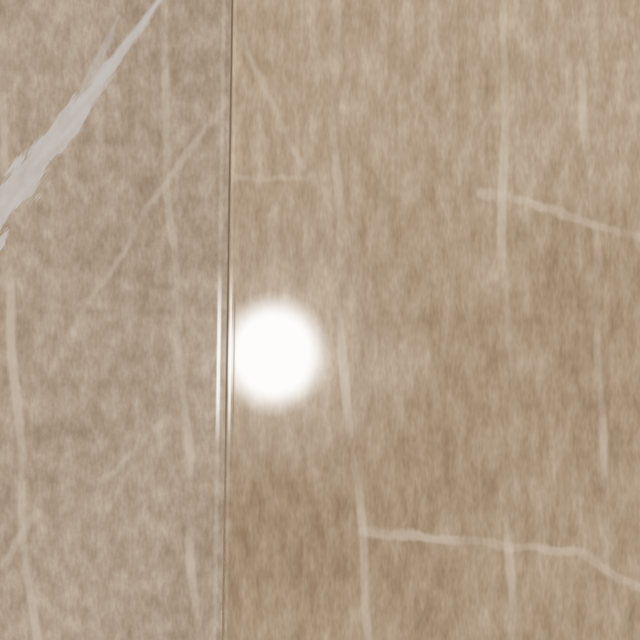
This texture is drawn by a Shadertoy shader. Its source:

```glsl
// Polished beige marble tiles with pale veins, a thin joint and a lamp glare.

const vec3 DARK_STONE = vec3(0.62, 0.535, 0.445);
const vec3 LIGHT_STONE = vec3(0.73, 0.66, 0.58);
const vec3 VEIN_COLOR = vec3(0.81, 0.765, 0.71);
const vec3 QUARTZ_COLOR = vec3(0.785, 0.77, 0.765);
const vec3 JOINT_COLOR = vec3(0.45, 0.37, 0.29);
const vec3 GLARE_COLOR = vec3(0.995, 0.99, 0.985);
const vec2 GLARE_CENTER = vec2(0.427, 0.447);

// Slanted veins, each from start (xy) to end (zw)
const vec4 SLANTED_VEINS[10] = vec4[10](
    vec4(0.352, 0.845, 0.260, 0.715), vec4(0.260, 0.715, 0.110, 0.480),
    vec4(0.262, 0.350, 0.163, 0.250), vec4(0.060, 0.200, 0.000, 0.115),
    vec4(0.365, 0.720, 0.497, 0.725), vec4(0.378, 0.945, 0.468, 0.740),
    vec4(0.755, 0.703, 1.020, 0.622), vec4(0.570, 0.172, 0.795, 0.147),
    vec4(0.795, 0.147, 0.900, 0.138), vec4(0.900, 0.138, 1.020, 0.070));

vec2 gradientAt(vec2 cell) {
    float angle = 6.2832 * fract(sin(dot(cell, vec2(127.1, 311.7))) * 43758.5);
    return vec2(cos(angle), sin(angle));
}

float gradientNoise(vec2 p) {
    vec2 i = floor(p), f = fract(p);
    vec2 u = f * f * f * (f * (f * 6.0 - 15.0) + 10.0);
    vec2 e = vec2(1.0, 0.0);
    float low = mix(dot(gradientAt(i), f), dot(gradientAt(i + e), f - e), u.x);
    float high = mix(dot(gradientAt(i + e.yx), f - e.yx),
                     dot(gradientAt(i + e.xx), f - e.xx), u.x);
    return mix(low, high, u.y);
}

float fbm(vec2 p) {
    float sum = 0.0, amplitude = 1.0;
    for (int k = 0; k < 4; k++) {
        sum += amplitude * gradientNoise(p);
        p = p * 2.03 + 17.3;
        amplitude *= 0.6;
    }
    return sum;
}

// Distance to a segment (x) and position along it (y)
vec2 segment(vec2 p, vec2 a, vec2 b) {
    vec2 ab = b - a;
    float t = clamp(dot(p - a, ab) / dot(ab, ab), 0.0, 1.0);
    return vec2(length(p - a - ab * t), t);
}

float softLine(float dist, float halfWidth, float blur) {
    return 1.0 - smoothstep(halfWidth - blur, halfWidth + blur, abs(dist));
}

// Mottled stone with upright grain; left tile is less streaked
vec3 stone(vec2 p, float rightTile) {
    vec2 stretch = mix(vec2(42.0, 26.0), vec2(48.0, 15.0), rightTile);
    float cloud = fbm(p * vec2(5.0, 3.5) + 4.0);
    float grain = fbm(p * stretch + 31.0 * rightTile);
    float fine = gradientNoise(p * vec2(190.0, 75.0));
    float light = mix(0.55, 0.42 + 0.42 * smoothstep(0.45, 1.0, p.y), rightTile);
    float shade = rightTile * exp(-dot((p - vec2(0.45, 0.14)) * vec2(6.0, 5.0),
                                       (p - vec2(0.45, 0.14)) * vec2(6.0, 5.0)));
    float tone = light - 0.3 * shade + 0.4 * cloud + 0.62 * grain + 0.32 * fine;
    vec3 tint = mix(vec3(-0.006, 0.0, 0.009), vec3(0.004, 0.0, -0.006), rightTile);
    return mix(DARK_STONE, LIGHT_STONE, tone) + tint;
}

float uprightVeins(vec2 p) {
    float mask = 0.0;
    for (int k = 0; k < 5; k++) {
        float id = float(k);
        float lean = k == 3 ? 0.01 : 0.055;
        float x = min(0.003 + 0.258 * id + 0.012 * step(2.5, id), 0.915);
        x += lean * (1.0 - p.y) * (1.0 - p.y);
        x += 0.022 * gradientNoise(vec2(id * 7.3, p.y * 4.0));
        float strength = smoothstep(-0.4, 0.4, gradientNoise(vec2(id * 3.7 + 0.4, p.y * 6.0)));
        float width = 0.0035 + 0.004 * strength;
        mask = max(mask, strength * softLine(p.x - x, width, 0.0035));
    }
    return mask;
}

float slantedVeins(vec2 p) {
    vec2 warped = p + 0.008 * vec2(fbm(p * 14.0), fbm(p * 14.0 + 50.0));
    float mask = 0.0;
    for (int k = 0; k < 10; k++) {
        vec4 v = SLANTED_VEINS[k];
        float width = k > 5 ? 0.007 : 0.0045;
        float strength = k > 5 ? 1.0 : 0.7;
        mask = max(mask, strength * softLine(segment(warped, v.xy, v.zw).x, width, 0.004));
    }
    return mask * (0.65 + 0.7 * gradientNoise(p * 16.0));
}

// Tapered band with frayed edges
float quartzBand(vec2 p, vec2 a, vec2 b, float startWidth, float endWidth) {
    vec2 along = normalize(b - a);
    vec2 local = vec2(dot(p, along), dot(p, vec2(-along.y, along.x)));
    vec2 s = segment(p, a, b);
    float width = mix(startWidth, endWidth, s.y);
    float fray = width * 0.8 * fbm(local * vec2(12.0, 55.0));
    return softLine(s.x + fray, width, 0.004) * (0.85 + 0.3 * gradientNoise(local * vec2(14.0, 90.0)));
}

void mainImage(out vec4 fragColor, in vec2 fragCoord) {
    vec2 p = fragCoord / iResolution.xy;
    float pixel = 1.0 / iResolution.y;
    float fromJoint = p.x - mix(0.348, 0.363, p.y);
    float rightTile = smoothstep(-pixel, pixel, fromJoint);

    // Stone and veins
    vec3 color = stone(p, rightTile);
    color = mix(color, VEIN_COLOR, 0.6 * uprightVeins(p));
    color = mix(color, VEIN_COLOR, 0.62 * slantedVeins(p));
    float quartz = quartzBand(p, vec2(-0.05, 0.605), vec2(0.25, 1.0), 0.031, 0.004);
    quartz = max(quartz, 0.6 * quartzBand(p, vec2(0.12, 0.82), vec2(0.185, 0.975), 0.014, 0.002));
    color = mix(color, QUARTZ_COLOR, 0.88 * quartz);

    // Lamp reflection, weaker across the joint
    float d = length((p - GLARE_CENTER) * vec2(1.0, 0.94));
    float glare = 1.0 - smoothstep(0.052, 0.108, d);
    float halo = 0.3 * exp(-d * d / 0.016);
    color = mix(color, GLARE_COLOR, max(glare, halo) * mix(0.5, 1.0, rightTile));

    // Joint with bright bevels beside the lamp
    float nearLamp = exp(-pow(abs(p.y - 0.44) / 0.11, 4.0));
    float bevel = softLine(fromJoint + 0.013, 0.003, 0.002);
    bevel = max(bevel, softLine(fromJoint - 0.005, 0.002, 0.0015));
    color = mix(color, GLARE_COLOR, bevel * (0.12 + 0.75 * nearLamp));
    color = mix(color, JOINT_COLOR, 0.4 * nearLamp * softLine(fromJoint - 0.011, 0.001, 0.0015));
    float jointDepth = mix(0.4, 0.8, smoothstep(0.2, 0.45, p.y));
    color = mix(color, JOINT_COLOR, jointDepth * softLine(fromJoint, 0.0014, 0.0014));

    fragColor = vec4(clamp(color, 0.0, 1.0), 1.0);
}
```
